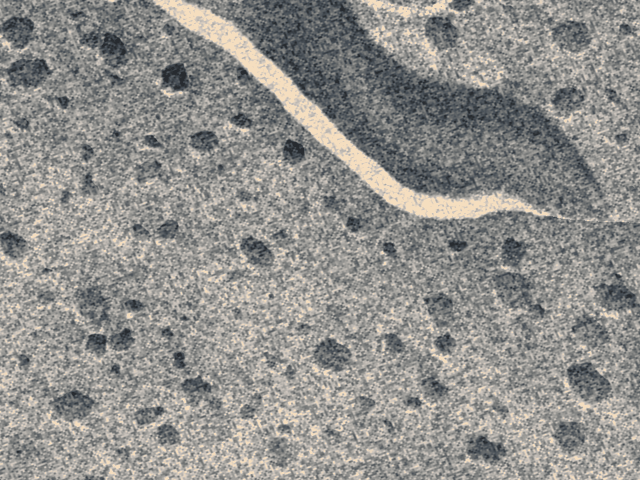
A Shadertoy shader for this texture:

```glsl
// Grainy grey sand with small wind pits, a sunlit crest and a shadowed dune hollow.

const vec3 SAND_RAMP[6] = vec3[6](
    vec3(0.28, 0.31, 0.34), vec3(0.44, 0.45, 0.45), vec3(0.56, 0.56, 0.55),
    vec3(0.67, 0.66, 0.64), vec3(0.80, 0.77, 0.74), vec3(0.96, 0.87, 0.75));
const float GROUND_TONE = 0.58;
const float HOLLOW_TONE = 0.34;
const float CREST_TONE = 0.88;
const float RIM_TONE = 0.80;
const float CREST_HALF_WIDTH = 0.024;
const float GRAIN_SCALE = 260.0;
const float GRAIN_STRENGTH = 0.42;
const float PIT_CELL = 0.11;
const float DIMPLE_CELL = 0.075;

float hash(vec2 p) {
    vec3 q = fract(p.xyx * 0.1031);
    q += dot(q, q.yzx + 33.33);
    return fract((q.x + q.y) * q.z);
}

float noise(vec2 p) {
    vec2 i = floor(p), f = fract(p);
    f *= f * (3.0 - 2.0 * f);
    return mix(mix(hash(i), hash(i + vec2(1, 0)), f.x),
               mix(hash(i + vec2(0, 1)), hash(i + 1.0), f.x), f.y);
}

float fbm(vec2 p) {
    return 0.55 * noise(p) + 0.3 * noise(p * 2.1 + 5.2) + 0.15 * noise(p * 4.3 + 9.7);
}

float bell(float x) { return exp(-x * x); }

// Crest: a diagonal that bends smoothly into a flat, wavy tail
float crestHeight(float x) {
    float bend = 0.56 + 0.03 * log(1.0 + exp((0.85 - x) * 32.5));
    return bend + 0.02 * bell((x - 1.04) / 0.05) - 0.025 * smoothstep(1.08, 1.2, x)
         - 0.045 * (1.0 - smoothstep(0.36, 0.5, x));
}

// Upper boundary of the hollow
float browHeight(float x) {
    float u = x - 0.97;
    return 0.825 - 0.2 * u - 7.3 * u * u * u;
}

bool nearDune(vec2 c) {
    return c.y > crestHeight(c.x) - 0.045 && c.y < browHeight(c.x) + 0.03;
}

// Scattered pits: x is shadow depth, y is the lit lower left rim
vec2 pits(vec2 p, float cell, float density, float rMin, float rMax) {
    vec2 result = vec2(0.0);
    vec2 ragged = p + 0.014 * (vec2(noise(p * 45.0), noise(p * 45.0 + 31.0)) - 0.5)
                    + 0.005 * (vec2(noise(p * 130.0), noise(p * 130.0 + 13.0)) - 0.5);
    for (int j = -1; j <= 1; j++)
    for (int i = -1; i <= 1; i++) {
        vec2 id = floor(p / cell) + vec2(i, j) + 60.0;
        if (hash(id + cell * 900.0) > density) continue;
        vec2 center = (id - 60.0 + 0.12 + 0.76 * vec2(hash(id + 17.3), hash(id + 41.7))) * cell;
        if (nearDune(center)) continue;

        float size = hash(id + 73.1);
        float r = mix(rMin, rMax, size * size);
        float angle = -0.5 + 1.6 * (hash(id + 97.9) - 0.5);
        float stretch = mix(1.0, 1.5, hash(id + 11.9));
        float strength = mix(0.45, 1.0, sqrt(hash(id + 29.3)));
        mat2 turn = mat2(cos(angle), -sin(angle), sin(angle), cos(angle));
        vec2 squash = vec2(1.0 / stretch, 1.0);
        vec2 q = ragged - center;
        float d = length(turn * q * squash) - r;
        float dRim = length(turn * (q + r * vec2(0.22, 0.38)) * squash) - r;

        float up = smoothstep(-1.0, 0.8, dot(q, vec2(0.25, 0.97)) / r);
        float soft = mix(0.007, 0.0025, up);
        float inside = 1.0 - smoothstep(-soft, soft, d);
        float rim = (1.0 - smoothstep(-0.004, 0.004, dRim)) * (1.0 - inside);
        result = max(result, strength * vec2(inside * mix(0.17, 0.31, up), rim));
    }
    return result;
}

float luma(vec3 c) { return dot(c, vec3(0.3, 0.59, 0.11)); }

vec3 sandColor(float tone) {
    vec3 c = SAND_RAMP[0] * clamp(tone / luma(SAND_RAMP[0]), 0.55, 1.0);
    for (int i = 1; i < 6; i++) {
        float low = luma(SAND_RAMP[i - 1]), high = luma(SAND_RAMP[i]);
        c = mix(c, SAND_RAMP[i], clamp((tone - low) / (high - low), 0.0, 1.0));
    }
    return c;
}

void mainImage(out vec4 fragColor, in vec2 fragCoord) {
    vec2 p = fragCoord / iResolution.y;
    vec2 w = p + 0.022 * (vec2(fbm(p * 11.0), fbm(p * 11.0 + 7.0)) - 0.5);
    float crest = crestHeight(w.x);
    float slope = (crestHeight(w.x + 0.01) - crest) / 0.01;
    float above = (w.y - crest) / sqrt(1.0 + slope * slope);
    float brow = w.y - browHeight(w.x);

    // Open ground, shaded below the crest and brighter beyond the brow
    float tone = GROUND_TONE + 0.2 * (fbm(p * 3.5) - 0.5) + 0.14 * (fbm(p * 16.0) - 0.5);
    tone += 0.07 * (0.6 - p.y) - 0.05 * (1.0 - smoothstep(0.0, 0.6, length(p - vec2(0.0, 1.0))));
    tone -= 0.15 * exp(min(above, 0.0) / 0.11) * smoothstep(0.48, 0.65, p.x) * step(above, 0.0);
    float streak = smoothstep(0.45, 0.7, fbm(vec2(p.x + p.y, (p.y - p.x) * 0.4) * 18.0));
    float beyond = smoothstep(0.0, 0.01, brow) * exp(-max(brow, 0.0) / 0.07);
    tone += 0.2 * beyond * streak * smoothstep(0.7, 0.8, p.x);

    vec2 pit = max(pits(p, PIT_CELL, 0.78, 0.013, 0.036),
                   pits(p + 0.03 * vec2(noise(p * 2.0)), DIMPLE_CELL, 0.22, 0.006, 0.013) * vec2(1.0, 0.5));
    tone = mix(tone - pit.x, RIM_TONE, 0.85 * pit.y);

    // Hollow with a paler middle and a grey lower slope
    float rise = above / (above + max(-brow, 0.001));
    float hollow = HOLLOW_TONE + 0.08 * (fbm(p * 7.0) - 0.5);
    hollow += 0.13 * smoothstep(0.2, 0.42, rise) * (1.0 - smoothstep(0.5, 0.8, rise)) * smoothstep(0.62, 0.8, p.x);
    hollow += 0.25 * exp(-max(above, 0.0) / 0.035) * smoothstep(0.82, 1.0, p.x);
    float inHollow = smoothstep(0.0, 0.01, above) * (1.0 - smoothstep(-0.012, 0.012, brow))
                   * smoothstep(0.47, 0.57, p.x);
    tone = mix(tone, hollow, inHollow);

    // Sunlit crest and the short arc at the top
    float halfWidth = mix(CREST_HALF_WIDTH, -0.006, smoothstep(0.98, 1.2, w.x));
    float soft = above > 0.0 ? mix(0.005, 0.016, smoothstep(0.8, 1.0, p.x)) : 0.004;
    float lit = 1.0 - smoothstep(halfWidth - soft, halfWidth + soft, abs(above));
    float bow = (w.x - 0.84) / 0.09;
    float arc = 1.0 - smoothstep(0.006, 0.015, abs(w.y - 0.975 - 0.03 * bow * bow));
    tone = mix(tone, CREST_TONE, max(lit, 0.9 * arc));

    // Fine, slightly slanted grain
    vec2 g = mat2(0.8, -0.35, 0.35, 0.95) * p * GRAIN_SCALE;
    float grain = noise(g) - 0.5 + 0.6 * (noise(g * 0.52 + 19.0) - 0.5);
    tone += GRAIN_STRENGTH * grain * (0.5 + 0.8 * tone) * (1.0 - 0.4 * lit);

    fragColor = vec4(sandColor(tone), 1.0);
}
```
